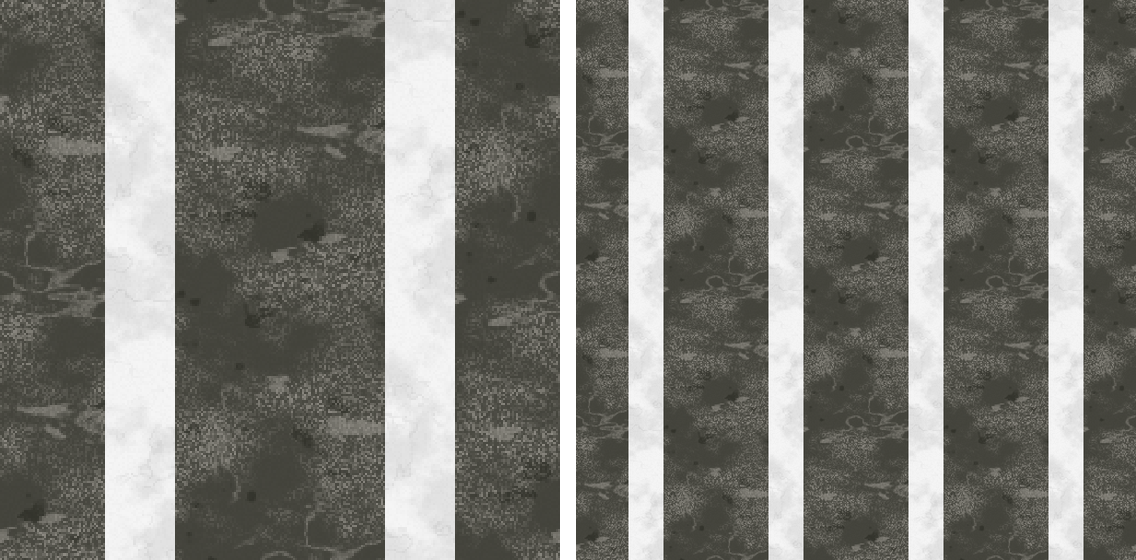
Left: one tile. Right: repeated 2 by 2.
Give the GLSL for this texture, as a Shadertoy shader.

```glsl
const float STRIPES = 2.0;           // repeats across the canvas
const float STRIPE_HALF_WIDTH = 0.125; // in units of one repeat
const float GRAIN_CELLS = 256.0;     // grains along each side

const vec3 STONE_DARK = vec3(0.25, 0.25, 0.22);
const vec3 STONE_PALE = vec3(0.54, 0.53, 0.50);
const vec3 MARBLE_WHITE = vec3(0.96);
const vec3 MARBLE_GREY = vec3(0.84);

float hash(vec2 cell, float seed) {
    vec3 q = fract(vec3(cell.xyx + seed * 19.37) * 0.1031);
    q += dot(q, q.yzx + 33.33);
    return fract((q.x + q.y) * q.z);
}

// Wraps cells so that each half-width column repeats half a canvas higher.
vec2 wrapCell(vec2 cell, vec2 cells) {
    vec2 halfCells = 0.5 * cells;
    cell -= halfCells * floor((cell.x + 0.5) / halfCells.x);
    cell.y -= cells.y * floor((cell.y + 0.5) / cells.y);
    return cell;
}

float latticeValue(vec2 cell, vec2 cells, float seed) {
    return hash(wrapCell(cell, cells), seed);
}

float valueNoise(vec2 p, vec2 cells, float seed) {
    vec2 cell = floor(p * cells);
    vec2 f = fract(p * cells);
    f = f * f * (3.0 - 2.0 * f);
    vec2 e = vec2(1.0, 0.0);
    float low = mix(latticeValue(cell, cells, seed), latticeValue(cell + e.xy, cells, seed), f.x);
    float high = mix(latticeValue(cell + e.yx, cells, seed), latticeValue(cell + e.xx, cells, seed), f.x);
    return mix(low, high, f.y);
}

// The cell counts must be even to keep the half-canvas wrap.
float fbm(vec2 p, vec2 cells, int octaves, float gain, float seed) {
    float sum = 0.0, total = 0.0, weight = 1.0;
    for (int i = 0; i < octaves; i++) {
        sum += weight * valueNoise(p, cells, seed + float(i));
        total += weight;
        weight *= gain;
        cells *= 2.0;
    }
    return sum / total;
}

float ridge(float value, float width) {
    return 1.0 - smoothstep(0.0, width, abs(value - 0.5));
}

vec3 darkStone(vec2 p, float grain) {
    // Mottled clouds carry most of the pale grain
    float cloud = smoothstep(0.35, 0.70, fbm(p, vec2(8.0, 10.0), 5, 0.6, 1.0));
    float shade = 0.04 + 0.04 * grain + cloud * (0.08 + 0.9 * grain * grain);

    // Broken, mostly level veins
    float veinMask = smoothstep(0.50, 0.66, fbm(p, vec2(6.0, 8.0), 3, 0.5, 11.0));
    float vein = veinMask * ridge(fbm(p, vec2(4.0, 8.0), 5, 0.5, 21.0), 0.022);
    shade = mix(shade, 0.55 + 0.4 * grain, 0.75 * vein);

    // Flat pale flakes and small dark pits
    float flake = smoothstep(0.72, 0.78, fbm(p, vec2(10.0, 26.0), 4, 0.5, 31.0));
    shade = mix(shade, 0.78 + 0.25 * grain, 0.8 * flake);
    float pit = smoothstep(0.70, 0.80, fbm(p, vec2(20.0, 26.0), 3, 0.5, 41.0));
    shade -= 0.22 * pit;
    return mix(STONE_DARK, STONE_PALE, shade);
}

vec3 whiteMarble(vec2 p, float grain) {
    float cloud = smoothstep(0.46, 0.74, fbm(p, vec2(10.0, 12.0), 5, 0.6, 51.0));
    float crackMask = smoothstep(0.48, 0.68, fbm(p, vec2(8.0, 10.0), 3, 0.5, 61.0));
    float crack = crackMask * ridge(fbm(p, vec2(14.0, 18.0), 4, 0.55, 71.0), 0.03);
    float shade = 0.6 * cloud + 0.4 * crack + 0.16 * grain * grain;
    return mix(MARBLE_WHITE, MARBLE_GREY, shade);
}

float stripeMask(float x, float repeats, float halfWidth, float pixel) {
    float edge = (halfWidth - abs(fract(x * repeats) - 0.5)) / repeats;
    return smoothstep(-0.5 * pixel, 0.5 * pixel, edge);
}

void mainImage(out vec4 fragColor, in vec2 fragCoord) {
    vec2 uv = fragCoord / iResolution.xy;

    // Both stones are sampled once per grain
    vec2 grainCell = floor(uv * GRAIN_CELLS);
    vec2 p = (grainCell + 0.5) / GRAIN_CELLS;
    float grain = latticeValue(grainCell, vec2(GRAIN_CELLS), 81.0);

    float stripe = stripeMask(uv.x, STRIPES, STRIPE_HALF_WIDTH, 1.0 / iResolution.x);
    vec3 color = mix(darkStone(p, grain), whiteMarble(p, grain), stripe);
    fragColor = vec4(color, 1.0);
}
```
